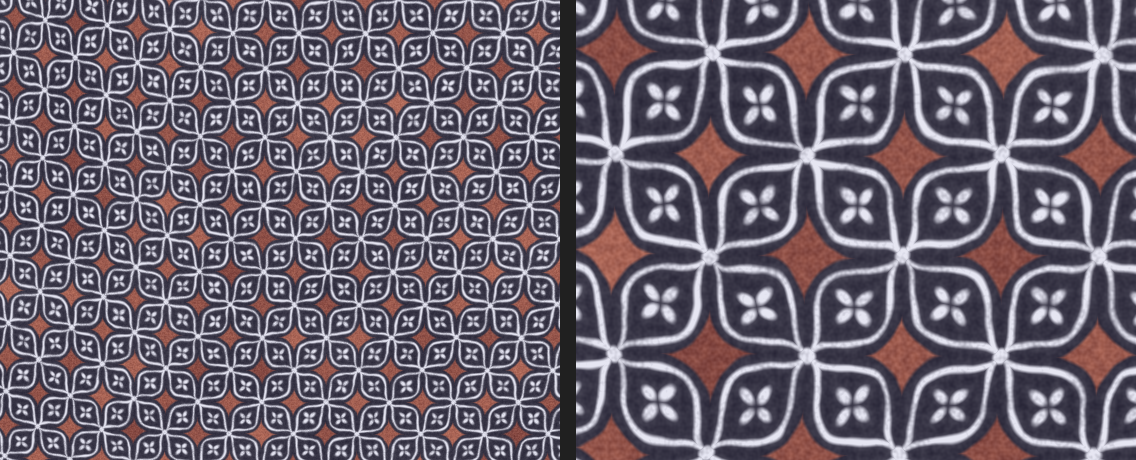
Left: the whole. Right: its middle third, enlarged.
Write a Shadertoy shader that draws this pattern.

```glsl
const float PI = 3.14159265;
const float CELLS_PER_HEIGHT = 14.0;

float hash(vec2 p) {
    return fract(sin(dot(p, vec2(127.1, 311.7))) * 43758.5);
}

vec2 randomGradient(vec2 p) {
    float angle = 2.0 * PI * hash(p);
    return vec2(cos(angle), sin(angle));
}

float gradientNoise(vec2 p) {
    vec2 i = floor(p), f = p - i;
    vec2 u = f * f * f * (f * (f * 6.0 - 15.0) + 10.0);
    vec2 e = vec2(1.0, 0.0);
    float low = mix(dot(randomGradient(i), f),
                    dot(randomGradient(i + e), f - e), u.x);
    float high = mix(dot(randomGradient(i + e.yx), f - e.yx),
                     dot(randomGradient(i + 1.0), f - 1.0), u.x);
    return mix(low, high, u.y);
}

float isOdd(vec2 id) {
    return mod(id.x + id.y, 2.0);
}

float coverage(float d, float soft) {
    return 1.0 - smoothstep(-soft, soft, d);
}

// Sagging, slightly stretched cloth mapped to square cells; p.y points down
vec2 clothToCells(vec2 p) {
    float k = (0.443 - p.x) / 0.419;
    float sag = 0.5 * (k + sqrt(k * k + 0.02));
    sag *= 0.0348 - 0.0142 * smoothstep(0.6, 0.95, p.y);
    float e = p.y + sag - 0.1487;
    float v = e * (13.196 + 0.787 * e);
    float d = p.x - 0.4367 + 0.0007 * v;
    float u = d * (14.41 - 0.959 * (1.0 - v / 11.0) * d);
    return vec2(u, v);
}

// Ogee profile of a leaf, zero at its tips
float leafHalfWidth(float t, float tip) {
    float c = 0.5 + 0.5 * cos(PI * min(abs(t) / tip, 1.0));
    return 0.375 * pow(c, 0.8);
}

float leafOutline(vec2 q, float tip) {
    float h = 0.01;
    float slope = (leafHalfWidth(q.x + h, tip) - leafHalfWidth(q.x - h, tip)) / (2.0 * h);
    float side = (abs(q.y) - leafHalfWidth(q.x, tip)) / sqrt(1.0 + slope * slope);
    return length(vec2(side, max(abs(q.x) - tip, 0.0)));
}

float fourPetals(vec2 f, float angle) {
    float c = cos(angle), s = sin(angle);
    vec2 r = abs(mat2(c, -s, s, c) * f);
    vec2 q = vec2(r.x + r.y, r.x - r.y) * sqrt(0.5);
    return (length((q - vec2(0.132, 0.0)) / vec2(0.088, 0.052)) - 1.0) * 0.052;
}

float concaveDiamond(vec2 r) {
    return 0.64 - length(abs(r) - 0.6);
}

void mainImage(out vec4 fragColor, in vec2 fragCoord) {
    vec2 p = fragCoord / iResolution.y;
    p.y = 1.0 - p.y;
    float soft = 0.018 + 0.6 * CELLS_PER_HEIGHT / iResolution.y;

    // Hand-drawn wobble of the grid
    vec2 cells = clothToCells(p);
    vec2 g = cells + 0.05 * vec2(gradientNoise(cells * 1.4), gradientNoise(cells * 1.4 + 37.0));
    g += 0.018 * vec2(gradientNoise(cells * 5.0 + 11.0), gradientNoise(cells * 5.0 + 71.0));
    vec2 id = floor(g), f = g - id - 0.5;
    vec2 corner = floor(g + 0.5), r = g - corner;

    // Leaf axis alternates between the two diagonals
    vec2 m = vec2(f.x * (1.0 - 2.0 * isOdd(id)), f.y);
    vec2 q = vec2(m.x + m.y, m.y - m.x) * sqrt(0.5);

    float weave = gradientNoise(cells * 11.0);
    float grain = gradientNoise(cells * 24.0);
    float wear = gradientNoise(cells * 3.0 + 19.0);
    float fade = gradientNoise(cells * 0.35 + 5.0);

    // Indigo ground
    float tone = clamp(0.42 + 0.35 * weave + 0.3 * grain + 0.2 * fade, 0.0, 1.0);
    vec3 color = mix(vec3(0.13, 0.12, 0.19), vec3(0.27, 0.26, 0.32), tone);

    // Rust diamonds, each dyed a little differently
    float dye = clamp(0.2 + 0.65 * hash(corner) + 0.4 * weave + 0.4 * fade, 0.0, 1.0);
    vec3 rust = mix(vec3(0.49, 0.26, 0.24), vec3(0.71, 0.43, 0.36), dye) + 0.08 * grain;
    float diamond = concaveDiamond(r) + 0.03 * (hash(corner + 9.0) - 0.5);
    color = mix(color, rust, coverage(diamond, soft) * isOdd(corner));

    // White resist: leaf outlines, petals and joining dots
    float outline = leafOutline(q, 0.62) - 0.031 - 0.016 * wear;
    float petals = fourPetals(f, 0.35 * (hash(id + 3.0) - 0.5)) - 0.01 * wear;
    float dots = mix(length(r) - 0.083, 1.0, isOdd(corner));
    float resist = min(outline, min(petals, dots));
    float strength = clamp(0.95 + 0.3 * wear + 0.25 * grain, 0.5, 1.0);
    vec3 white = vec3(0.9, 0.9, 0.95);
    color = mix(color, white, 0.14 * exp(-max(resist, 0.0) * 22.0));
    color = mix(color, white, coverage(resist, soft) * strength);

    fragColor = vec4(clamp(color, 0.0, 1.0), 1.0);
}
```
